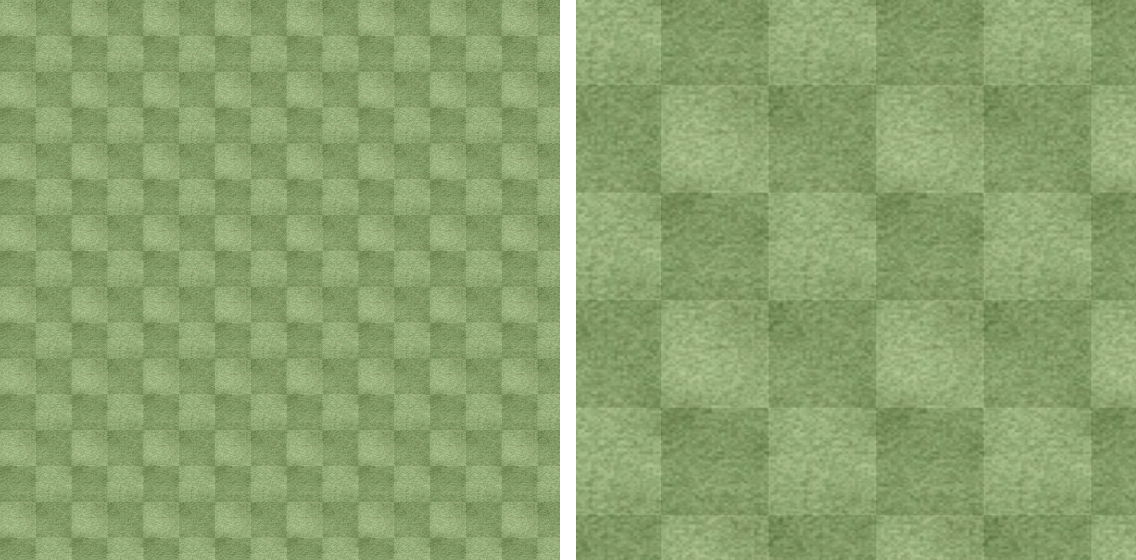
Left, the full canvas; right, a detail of the centre.
This pattern is drawn by a WebGL 2 fragment shader. Its source:

```glsl
#version 300 es
precision highp float;
// Two-tone green checkerboard of soft, grainy felt squares.
uniform vec2 u_resolution;
out vec4 fragColor;

float hash(vec2 p) {
  vec3 q = fract(vec3(p.xyx) * 0.1031);
  q += dot(q, q.yzx + 33.33);
  return fract((q.x + q.y) * q.z);
}

// Value noise that wraps once per tile, centred on zero.
float tileNoise(vec2 uv, vec2 period, float seed) {
  vec2 p = uv * period;
  vec2 i = floor(p);
  vec2 f = fract(p);
  f = f * f * (3.0 - 2.0 * f);
  vec2 a = mod(i, period) + seed;
  vec2 b = mod(i + 1.0, period) + seed;
  return mix(mix(hash(a), hash(vec2(b.x, a.y)), f.x),
             mix(hash(vec2(a.x, b.y)), hash(b), f.x), f.y) - 0.5;
}

// Soft elliptical patch that wraps around the tile.
float patchAt(vec2 uv, vec2 center, vec2 radius) {
  vec2 d = (fract(uv - center + 0.5) - 0.5) / radius;
  return exp(-dot(d, d));
}

void main() {
  // Each tile holds two by two squares, counted from the top left.
  vec2 canvas = gl_FragCoord.xy / u_resolution;
  vec2 tile = vec2(canvas.x, 1.0 - canvas.y) * 7.8125;
  vec2 uv = fract(tile);

  // Signed distance to the nearest square edge on each axis.
  vec2 edge = abs(fract(tile - 0.25) - 0.5) - 0.25;
  vec2 side = clamp(edge * u_resolution / (0.5 * 7.8125), -1.0, 1.0);
  float light = 0.5 + 0.5 * side.x * side.y;
  vec3 color = mix(vec3(0.510, 0.602, 0.398), vec3(0.583, 0.673, 0.471), light);

  // Cloudy wear, the same in every tile.
  float shade = 0.035 * tileNoise(uv, vec2(5.0, 6.0), 17.0)
              + 0.035 * tileNoise(uv, vec2(11.0, 13.0), 41.0);
  shade -= 0.070 * patchAt(uv, vec2(0.46, 0.05), vec2(0.18, 0.10));
  shade -= 0.050 * patchAt(uv, vec2(0.82, 0.94), vec2(0.18, 0.10));
  shade -= 0.055 * patchAt(uv, vec2(0.05, 0.57), vec2(0.16, 0.12));
  shade -= 0.035 * patchAt(uv, vec2(0.97, 0.20), vec2(0.08, 0.20));
  shade -= 0.030 * patchAt(uv, vec2(0.46, 0.70), vec2(0.08, 0.18));
  shade += 0.025 * patchAt(uv, vec2(0.12, 0.30), vec2(0.17, 0.17));
  shade += 0.025 * patchAt(uv, vec2(0.66, 0.70), vec2(0.18, 0.14));
  shade += 0.025 * patchAt(uv, vec2(0.25, 0.88), vec2(0.16, 0.10));
  shade += 0.020 * patchAt(uv, vec2(0.68, 0.38), vec2(0.15, 0.09));

  // Embossed fibres lit from above, fine sharp grain and sparse dark pits.
  vec2 fibre = vec2(36.0, 56.0);
  float relief = tileNoise(uv, fibre, 73.0)
               - tileNoise(fract(uv + vec2(0.006, 0.016)), fibre, 73.0);
  float grain = tileNoise(uv, vec2(66.0, 79.0), 109.0);
  float pits = smoothstep(0.18, 0.42, tileNoise(uv, vec2(43.0, 59.0), 233.0));
  shade += 0.050 * relief + 0.105 * grain + 0.005 - 0.045 * pits;

  // Thin, broken highlight along the rims of the light squares.
  float rim = 1.0 - smoothstep(0.003, 0.015, min(abs(edge.x), abs(edge.y)));
  float stitch = smoothstep(-0.15, 0.2, tileNoise(uv, vec2(37.0), 151.0));
  shade += 0.035 * rim * stitch * (0.3 + 0.7 * light);

  // Slight warm and cool drift in the dye.
  float dye = tileNoise(uv, vec2(17.0, 19.0), 197.0);
  color += shade + dye * vec3(0.014, -0.006, -0.004);
  fragColor = vec4(color, 1.0);
}
```
